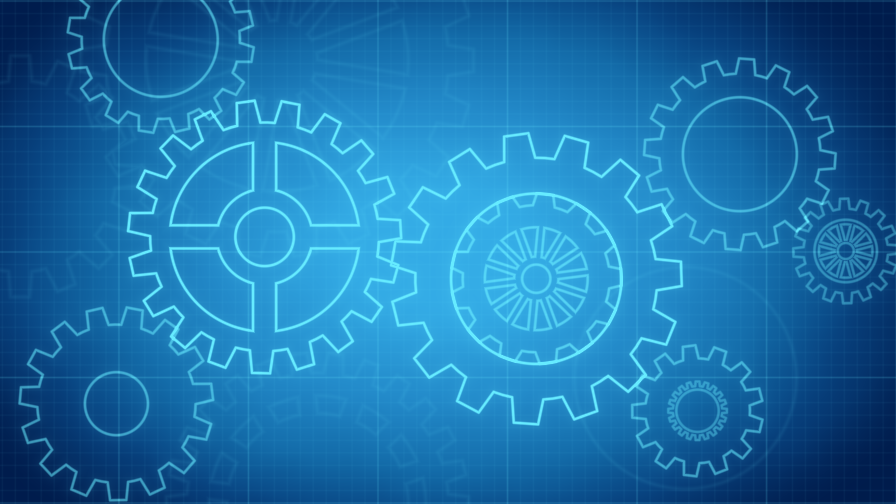
A Shadertoy shader for this background:

```glsl
// Blueprint of glowing outlined gears on a blue grid with a soft central light.
// Lengths are in canvas heights; every shape returns an unsigned outline distance.

const float TAU = 6.2831853;
const vec3 LINE_COLOR = vec3(0.40, 0.92, 1.0);

// Gradient noise
vec2 hashGradient(vec2 cell) {
    float h = fract(sin(dot(cell, vec2(127.1, 311.7))) * 43758.5);
    return vec2(cos(h * TAU), sin(h * TAU));
}

float gradientNoise(vec2 p) {
    vec2 i = floor(p), f = fract(p);
    vec2 u = f * f * (3.0 - 2.0 * f), e = vec2(0.0, 1.0);
    float low = mix(dot(hashGradient(i), f), dot(hashGradient(i + e.yx), f - e.yx), u.x);
    float high = mix(dot(hashGradient(i + e), f - e), dot(hashGradient(i + e.yy), f - e.yy), u.x);
    return mix(low, high, u.y);
}

float cloud(vec2 p) {
    float sum = 0.0, amp = 0.5;
    for (int i = 0; i < 4; i++) {
        sum += amp * gradientNoise(p);
        p = p * 2.03 + 7.1;
        amp *= 0.5;
    }
    return sum;
}

// Outline primitives
vec2 polar(float radius, float angle) { return radius * vec2(cos(angle), sin(angle)); }

float foldAngle(vec2 p, float count, float phase) {
    float turn = (atan(p.y, p.x) - phase) * count / TAU;
    return abs(turn - floor(turn + 0.5)) * TAU / count;
}

float segment(vec2 p, vec2 a, vec2 b) {
    vec2 pa = p - a, ba = b - a;
    return length(pa - ba * clamp(dot(pa, ba) / dot(ba, ba), 0.0, 1.0));
}

float ring(vec2 p, float radius) { return abs(length(p) - radius); }

float gear(vec2 p, float count, float phase, float root, float tip) {
    vec2 q = polar(length(p), foldAngle(p, count, phase));
    float pitch = TAU / count;
    vec2 base = polar(root, pitch * 0.31), corner = polar(tip, pitch * 0.2);
    float d = segment(q, polar(root, pitch * 0.5), base);
    d = min(d, segment(q, base, corner));
    return min(d, segment(q, corner, vec2(tip * cos(pitch * 0.2), 0.0)));
}

// Ring cut into equal blocks by straight gaps
float blocks(vec2 p, float count, float phase, float inner, float outer, float gap) {
    float r = length(p);
    float side = r * sin(TAU * 0.5 / count - foldAngle(p, count, phase));
    return abs(max(abs(r - 0.5 * (inner + outer)) - 0.5 * (outer - inner), gap - side));
}

// Ink and grid
float stroke(float d, float width, float soft) { return 1.0 - smoothstep(width - soft, width + soft, d); }

float neon(float d, float pixel) {
    return 0.92 * stroke(d, 0.0026, max(pixel, 0.0016)) + 0.11 * exp(-d * 90.0);
}

float gridLines(vec2 p, vec2 spacing, float width, float pixel) {
    vec2 d = abs(fract(p / spacing + 0.5) - 0.5) * spacing;
    return stroke(d.x, width, pixel) + stroke(d.y, width, pixel);
}

vec3 backdrop(float d) {
    vec3 c = mix(vec3(0.20, 0.67, 0.90), vec3(0.13, 0.53, 0.78), smoothstep(0.15, 0.62, d));
    c = mix(c, vec3(0.07, 0.41, 0.65), smoothstep(0.50, 0.84, d));
    c = mix(c, vec3(0.03, 0.26, 0.50), smoothstep(0.74, 1.02, d));
    return mix(c, vec3(0.0, 0.11, 0.30), smoothstep(0.92, 1.28, d));
}

void mainImage(out vec4 fragColor, in vec2 fragCoord) {
    float pixel = 1.0 / iResolution.y;
    vec2 p = fragCoord * pixel;
    float aspect = iResolution.x * pixel;
    p.x += 0.5 * (16.0 / 9.0 - aspect);

    // Light, haze and grid
    float haze = cloud(p * 3.2);
    float falloff = length((p - vec2(0.87, 0.50)) / vec2(0.865, 0.56));
    vec3 color = backdrop(falloff - 0.08 * haze);
    vec2 gridPoint = p - vec2(0.75, 0.5);
    float lines = 0.045 * gridLines(gridPoint, vec2(0.0257, 0.0249), 0.0012, pixel);
    lines += 0.13 * gridLines(gridPoint, vec2(0.257, 0.249), 0.0016, pixel);

    // Blurred gears in the distance
    vec2 top = p - vec2(0.55, 0.88), bottom = p - vec2(0.63, 0.0);
    float ghost = min(blocks(top, 12.0, 0.1, 0.08, 0.26, 0.014), gear(top, 22.0, 0.0, 0.34, 0.39));
    ghost = min(ghost, gear(bottom, 26.0, 0.0, 0.26, 0.30));
    ghost = min(ghost, blocks(bottom, 14.0, 0.1, 0.18, 0.215, 0.018));
    ghost = min(ghost, ring(p - vec2(1.36, 0.25), 0.22));
    ghost = min(ghost, gear(p - vec2(0.04, 0.65), 16.0, 0.0, 0.19, 0.24));
    lines += 0.08 * stroke(ghost, 0.003, 0.005);

    // Two large bright gears
    vec2 a = p - vec2(0.525, 0.530), b = p - vec2(1.064, 0.447);
    float large = min(gear(a, 19.0, 1.71, 0.227, 0.271), ring(a, 0.058));
    large = min(large, blocks(a, 4.0, TAU / 8.0, 0.095, 0.188, 0.023));
    large = min(large, min(gear(b, 15.0, 1.709, 0.240, 0.289), ring(b, 0.169)));
    float detail = min(gear(b, 13.0, 1.95, 0.146, 0.169), ring(b, 0.028));
    detail = min(detail, blocks(b, 14.0, 1.70, 0.044, 0.102, 0.0065));

    // Smaller gears around the border
    vec2 c = p - vec2(0.319, 0.921), d = p - vec2(0.231, 0.199), e = p - vec2(1.468, 0.694);
    vec2 f = p - vec2(1.678, 0.502), g = p - vec2(1.384, 0.185);
    float small = min(gear(c, 16.0, -1.73, 0.157, 0.185), ring(c, 0.113));
    small = min(small, min(gear(d, 15.0, 1.38, 0.157, 0.192), ring(d, 0.0625)));
    small = min(small, min(gear(e, 16.0, 1.50, 0.160, 0.190), ring(e, 0.113)));
    small = min(small, gear(g, 13.0, 1.7, 0.104, 0.130));
    float faint = min(gear(f, 16.0, 1.6, 0.084, 0.104), min(ring(f, 0.062), ring(f, 0.016)));
    faint = min(faint, blocks(f, 12.0, 0.0, 0.022, 0.053, 0.004));
    faint = min(faint, min(gear(g, 20.0, 0.0, 0.049, 0.058), ring(g, 0.042)));

    lines += neon(large, pixel) + 0.65 * neon(detail, pixel);
    lines += 0.56 * neon(small, pixel) + 0.40 * neon(faint, pixel);
    fragColor = vec4(mix(color, LINE_COLOR, clamp(lines, 0.0, 1.0)), 1.0);
}
```
